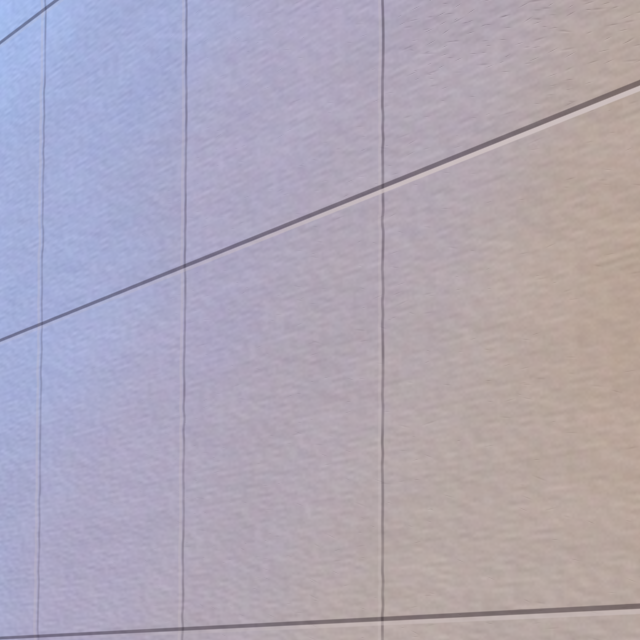
Give the GLSL for this texture, as a three.js fragment shader.

```glsl
varying vec2 vUv;

// Wall perspective: panel height grows to the right
const float PANEL_HEIGHT = 0.465;
const float HEIGHT_GROWTH = 0.353;
const float BASE_Y = 0.003;
const float BASE_SLOPE = 0.05;
const float FIRST_COLUMN = 2.049;
const float COLUMN_STEP = 0.285;
const float COLUMN_LEAN = 0.013;

// Light across the wall, cool to warm
const vec3 SKY = vec3(0.65, 0.75, 0.95);
const vec3 BLUE = vec3(0.645, 0.685, 0.85);
const vec3 LILAC = vec3(0.67, 0.65, 0.76);
const vec3 MAUVE = vec3(0.69, 0.65, 0.70);
const vec3 BEIGE = vec3(0.71, 0.655, 0.64);
const vec3 TAN = vec3(0.73, 0.63, 0.55);
const vec3 LIT_EDGE = vec3(0.82, 0.77, 0.77);
const vec3 SEAM_TINT = vec3(0.66, 0.64, 0.66);

const float SOFT = 0.0015;
const float GRAIN = 0.035;
const float BLOTCH = 0.035;
const float PIT_SCALE = 38.0;

float hash(vec2 p) {
  vec3 q = fract(vec3(p.xyx) * 0.1031);
  q += dot(q, q.yzx + 33.33);
  return fract((q.x + q.y) * q.z);
}

float noise(vec2 p) {
  vec2 i = floor(p), f = fract(p);
  f = f * f * (3.0 - 2.0 * f);
  return mix(mix(hash(i), hash(i + vec2(1.0, 0.0)), f.x),
             mix(hash(i + vec2(0.0, 1.0)), hash(i + vec2(1.0, 1.0)), f.x), f.y);
}

float fbm(vec2 p) {
  float sum = 0.0, amp = 0.5;
  for (int i = 0; i < 4; i++) {
    sum += amp * noise(p);
    p = p * 2.03 + 17.1;
    amp *= 0.5;
  }
  return sum;
}

float band(float d, float halfWidth) {
  return 1.0 - smoothstep(halfWidth - SOFT, halfWidth + SOFT, abs(d));
}

vec3 wallLight(vec2 uv) {
  float t = uv.x + 0.4 * (1.0 - uv.y) + 0.16 * (fbm(uv * 4.0 + 3.0) - 0.47);
  vec3 c = mix(SKY, BLUE, smoothstep(-0.05, 0.24, t));
  c = mix(c, LILAC, smoothstep(0.24, 0.50, t));
  c = mix(c, MAUVE, smoothstep(0.46, 0.76, t));
  c = mix(c, BEIGE, smoothstep(0.74, 1.02, t));
  vec2 glow = (uv - vec2(1.05, 0.48)) / vec2(0.22, 0.42);
  return mix(c, TAN, 0.6 * exp(-dot(glow, glow)));
}

// Short chips, dark above and lit below
float pits(vec2 p, float density) {
  float shade = 0.0;
  for (int i = 0; i < 3; i++) {
    float layer = float(i);
    vec2 q = p * PIT_SCALE * (1.0 + 0.37 * layer) + layer * 9.7;
    vec2 cell = floor(q);
    vec2 d = fract(q) - 0.35 - 0.3 * vec2(hash(cell + 5.0), hash(cell + 11.0));
    d.y += d.x * (hash(cell + 23.0) - 0.2);
    vec2 size = vec2(0.09 + 0.16 * hash(cell + 31.0), 0.07);
    float mark = exp(-dot(d / size, d / size));
    float present = step(hash(cell + 41.0), density);
    shade -= present * mark * clamp(0.4 + d.y * 14.0, -0.7, 1.0);
  }
  return shade;
}

void main() {
  vec2 uv = vUv;

  // Panel coordinates
  float x = uv.x - COLUMN_LEAN * (uv.y - 0.5) * (1.0 - uv.x / 0.6);
  float w = PANEL_HEIGHT + HEIGHT_GROWTH * x;
  float rowHeight = PANEL_HEIGHT + HEIGHT_GROWTH * uv.x;
  float row = (uv.y - BASE_Y - BASE_SLOPE * uv.x) / rowHeight;
  float column = (FIRST_COLUMN - 1.0 / w) / COLUMN_STEP;
  vec2 surface = vec2(column * 0.27, row * 0.64);
  vec2 panel = floor(vec2(column, row));

  // Stone tone, blotches and fine relief
  vec3 color = wallLight(uv) + 0.014 * (hash(panel + 7.0) - 0.5);
  color += BLOTCH * (fbm(surface * vec2(17.0, 26.0)) - 0.47);
  vec2 fine = surface * vec2(105.0, 165.0);
  color += GRAIN * (noise(fine) - noise(fine + vec2(0.5, 0.8)));
  color += 0.5 * GRAIN * (noise(uv * 240.0) - 0.5);
  color += 0.012 * (vec3(noise(uv * 55.0), noise(uv * 55.0 + 40.0), noise(uv * 55.0 + 80.0)) - 0.5);
  float rough = smoothstep(0.58, 0.68, uv.x) * smoothstep(0.80, 0.96, uv.y);
  color += pits(surface, mix(0.10, 0.55, rough)) * mix(0.045, 0.085, rough) * smoothstep(-0.1, 0.7, uv.x);

  // Upright seams: thin and uneven
  float wobble = 0.0016 * (noise(vec2(column, uv.y * 55.0)) - 0.5);
  float dx = (column - floor(column + 0.5)) * COLUMN_STEP * w * w / HEIGHT_GROWTH + wobble;
  float wear = mix(0.6, 1.0, noise(vec2(floor(column + 0.5) * 13.0, uv.y * 38.0)));
  float strength = wear * mix(0.55, 0.95, smoothstep(0.0, 0.6, uv.x)) * mix(0.75, 1.0, uv.y);
  color = mix(color, LIT_EDGE, 0.22 * band(dx + 0.005, 0.002));
  color = mix(color, color * SEAM_TINT, strength * band(dx, mix(0.0013, 0.0024, uv.x)));

  // Sloping seams: dark groove above a lit lip
  float nearRow = floor(row + 0.5);
  float slope = BASE_SLOPE + HEIGHT_GROWTH * nearRow;
  float dy = (row - nearRow) * rowHeight / sqrt(1.0 + slope * slope);
  float groove = mix(0.0022, 0.0041, uv.x);
  float lip = mix(0.15, 0.85, smoothstep(0.1, 0.8, uv.x)) * mix(0.55, 1.0, min(nearRow, 1.0));
  color = mix(color, LIT_EDGE, lip * band(dy + groove * 2.0, groove));
  color = mix(color, color * SEAM_TINT, band(dy, groove));

  gl_FragColor = vec4(clamp(color, 0.0, 1.0), 1.0);
}
```
